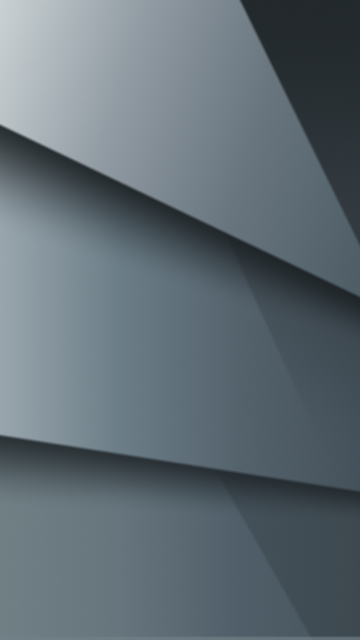
Write a Shadertoy shader that draws this background.

```glsl
const float PANEL_WIDTH = 0.5625;
const float EDGE_BLUR = 0.0035;

// Smooth colour ramp through four evenly spaced stops
vec3 ramp(float t, vec3 a, vec3 b, vec3 c, vec3 d) {
    float s = clamp(t, 0.0, 1.0) * 3.0;
    vec3 color = mix(a, b, clamp(s, 0.0, 1.0));
    color = mix(color, c, clamp(s - 1.0, 0.0, 1.0));
    return mix(color, d, clamp(s - 2.0, 0.0, 1.0));
}

// Signed distance to the line through a and b, positive on its upper right
float lineSide(vec2 p, vec2 a, vec2 b) {
    vec2 along = normalize(b - a);
    return dot(p - a, vec2(-along.y, along.x));
}

float coverage(float dist, float blur) {
    return smoothstep(-blur, blur, dist);
}

// Shade cast beneath a panel edge, narrowing to the right
vec3 castShadow(vec3 color, float depth, float reach, vec3 darkest) {
    float light = smoothstep(-0.25, 1.0, depth / reach);
    return mix(darkest, color, mix(light, 1.0, step(reach, depth)));
}

float hash(vec2 p) {
    return fract(sin(dot(p, vec2(12.99, 78.23))) * 43758.5);
}

void mainImage(out vec4 fragColor, in vec2 fragCoord) {
    vec2 p = fragCoord / iResolution.y;
    float across = p.x / PANEL_WIDTH;
    float upperEdge = lineSide(p, vec2(0.0, 0.805), vec2(PANEL_WIDTH, 0.536));
    float lowerEdge = lineSide(p, vec2(0.0, 0.320), vec2(PANEL_WIDTH, 0.232));

    // Bottom panel with its darker facet
    vec3 bottom = ramp(across, vec3(0.44, 0.50, 0.52), vec3(0.40, 0.46, 0.49),
                       vec3(0.31, 0.37, 0.41), vec3(0.28, 0.33, 0.36));
    float facet = lineSide(p, vec2(0.488, 0.0), vec2(0.341, 0.258));
    bottom *= 1.0 - 0.14 * coverage(-facet, EDGE_BLUR);
    bottom = castShadow(bottom, -lowerEdge, mix(0.115, 0.050, across),
                        vec3(0.13, 0.155, 0.17));
    bottom = mix(bottom, vec3(0.45, 0.50, 0.53), 0.7 * (1.0 - smoothstep(0.003, 0.007, p.y)));

    // Middle panel, whose facet fades downwards
    vec3 middle = ramp(across, vec3(0.60, 0.65, 0.68), vec3(0.42, 0.49, 0.53),
                       vec3(0.33, 0.385, 0.425), vec3(0.27, 0.32, 0.355));
    facet = lineSide(p, vec2(0.488, 0.336), vec2(0.358, 0.622));
    float facetStrength = 0.15 * smoothstep(0.28, 0.56, p.y);
    middle *= 1.0 - facetStrength * coverage(-facet, EDGE_BLUR);
    middle = castShadow(middle, -upperEdge, mix(0.155, 0.070, across),
                        vec3(0.10, 0.12, 0.13));

    // Bright upper panel and the dark backing at its right
    float diagonal = (p.x + 0.3 * (1.0 - p.y)) / 0.6875;
    vec3 top = ramp(diagonal, vec3(0.79, 0.82, 0.83), vec3(0.57, 0.61, 0.64),
                    vec3(0.41, 0.46, 0.50), vec3(0.31, 0.37, 0.40));
    vec3 backing = mix(vec3(0.20, 0.23, 0.25), vec3(0.135, 0.16, 0.175),
                       smoothstep(0.62, 1.0, p.y));
    float backingEdge = lineSide(p, vec2(PANEL_WIDTH, 0.616), vec2(0.375, 1.0));
    top = mix(top, backing, coverage(-backingEdge, EDGE_BLUR));

    // Stack the panels
    vec3 color = mix(bottom, middle, coverage(lowerEdge, EDGE_BLUR));
    color = mix(color, top, coverage(upperEdge, EDGE_BLUR));

    // Fine dither against banding
    color += (hash(floor(p * 512.0)) - 0.5) / 255.0;
    fragColor = vec4(color, 1.0);
}
```
